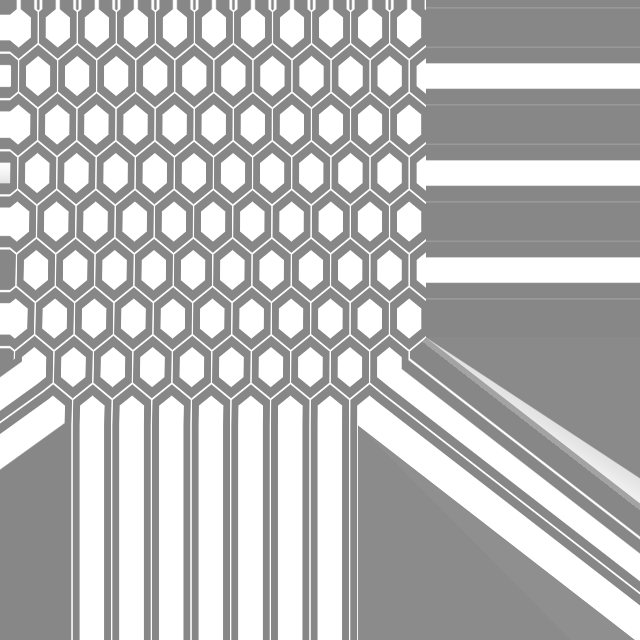
Give the GLSL for this pattern, as a WebGL 1 fragment shader.

```glsl
precision highp float;
uniform vec2 u_resolution;

// 0 at a cell centre, 1 on the border between tall hexagonal cells
float hexDistance(vec2 p) {
  float pitch = 0.061 + 0.0022 * p.y * p.y;
  vec2 grid = vec2((p.x - 0.6393) / pitch, (p.y - 0.043) / 0.0758);
  vec2 evenRow = abs(mod(grid + vec2(0.5, 1.0), vec2(1.0, 2.0)) - vec2(0.5, 1.0));
  vec2 oddRow = abs(mod(grid, vec2(1.0, 2.0)) - vec2(0.5, 1.0));
  float dEven = max(2.0 * evenRow.x, evenRow.x + 1.5 * evenRow.y);
  float dOdd = max(2.0 * oddRow.x, oddRow.x + 1.5 * oddRow.y);
  return min(dEven, dOdd);
}

// White cores and thin white borders
float hexInk(vec2 p, float px) {
  float d = hexDistance(p);
  float w = px * 16.0;
  float core = 1.0 - smoothstep(0.62 - w, 0.62 + w, d);
  return max(core, smoothstep(0.965 - w, 0.965 + w, d));
}

// Position along the cut a-b reached by following a streak back from p
float streakPosition(vec2 p, vec2 a, vec2 b, float slope) {
  vec2 along = b - a;
  vec2 rel = p - a;
  return (rel.y - slope * rel.x) / (along.y - slope * along.x);
}

// Horizontal position of the cut a-b at height y
float cutX(float y, vec2 a, vec2 b) {
  return a.x + (y - a.y) * (b.x - a.x) / (b.y - a.y);
}

// Level bars and faint rules beside the honeycomb
float barShade(float y, float px) {
  float m = abs(mod(y - 0.043, 0.1516) - 0.0758);
  float rule = 1.0 - smoothstep(0.0005, 0.0005 + px, abs(m - 0.0449));
  float bar = 1.0 - smoothstep(0.0185, 0.0205 + px * 0.5, m);
  return mix(0.53 + 0.07 * rule, 1.0, bar);
}

void main() {
  vec2 p = gl_FragCoord.xy / u_resolution;
  p.y = 1.0 - p.y;
  float px = 1.0 / min(u_resolution.x, u_resolution.y);

  // Honeycomb, its edge samples stretched outward
  vec2 leftTop = vec2(0.0286, 0.5573);
  vec2 leftEnd = vec2(0.1029, 0.6641);
  vec2 rightTop = vec2(0.6654, 0.5273);
  vec2 rightEnd = vec2(0.56, 0.6641);
  vec2 source = clamp(p, vec2(0.0156, 0.0143), vec2(1.0, 0.6641));
  float base = 0.53;
  float fade = 1.0;

  // Diagonal streaks at the lower left
  float tLeft = streakPosition(p, leftTop, leftEnd, -0.72);
  if (tLeft > 0.0 && p.x < min(cutX(p.y, leftTop, leftEnd), leftEnd.x)) {
    source = mix(leftTop, leftEnd, tLeft);
    fade = 1.0 - smoothstep(1.0, 1.0 + 6.0 * px, tLeft);
  }

  // Diagonal streaks at the lower right
  float tRight = streakPosition(p, rightTop, rightEnd, 0.775);
  bool beyondRight = p.x > clamp(cutX(p.y, rightTop, rightEnd), rightEnd.x, rightTop.x);
  if (beyondRight) {
    source = mix(rightTop, rightEnd, tRight);
    fade = 1.0 - smoothstep(1.0, 1.0 + 6.0 * px, tRight);
    float fold = p.x - rightEnd.x - 0.988 * (p.y - rightEnd.y);
    base = tRight > 1.0 ? mix(0.545, 0.56, smoothstep(-px, px, fold)) : 0.53;
  }
  float shade = mix(base, 1.0, fade * hexInk(source, px));

  // Pale wedge with a soft shadow, and level bars above it
  if (beyondRight && tRight < 0.05) {
    float drop = p.y - rightTop.y - 0.658 * (p.x - rightTop.x);
    float pale = mix(0.89, 0.94, smoothstep(0.0, 0.04, drop));
    float wedge = mix(pale, 0.64, smoothstep(-0.005, 0.005, tRight));
    float above = p.y < rightTop.y ? barShade(p.y, px) : 0.54;
    shade = mix(above, wedge, smoothstep(-px, px, drop));
  }

  gl_FragColor = vec4(vec3(shade), 1.0);
}
```
